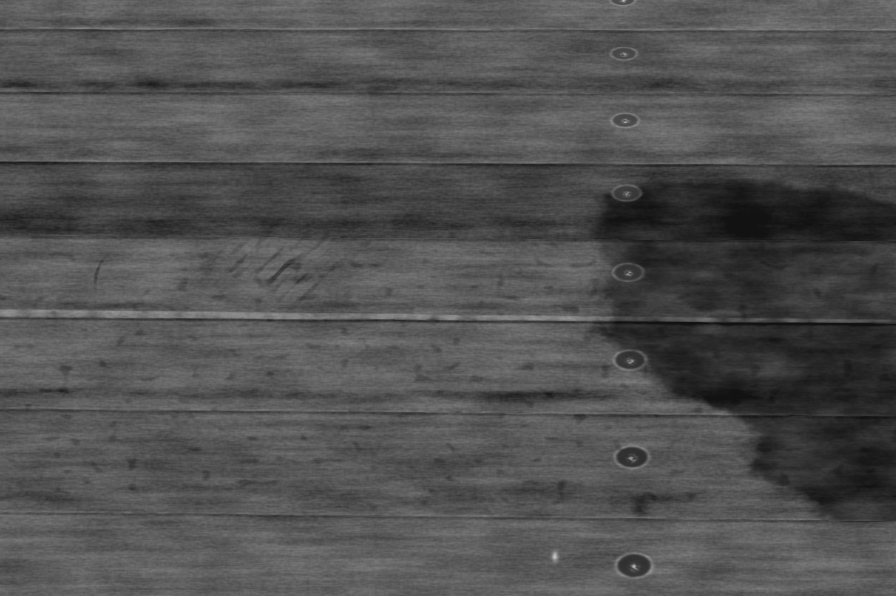
Write a WebGL 2 fragment shader that draws this texture.

```glsl
#version 300 es
precision highp float;
// Weathered grey boards with a column of screws and a dark damp stain at the right.
uniform vec2 u_resolution;
out vec4 fragColor;

// Lengths are in canvas heights, origin at the lower left.
const int SEAMS = 7;
const float SEAM_Y[7] = float[7](0.951, 0.846, 0.729, 0.604, 0.468, 0.314, 0.141);
const float SEAM_GLOW[7] = float[7](0.10, 0.06, 0.07, 0.04, 0.17, 0.08, 0.08);
const float BOARD_TONE[8] = float[8](0.385, 0.350, 0.375, 0.270, 0.375, 0.375, 0.350, 0.370);
const float STAIN_KEEP[8] = float[8](1.0, 1.0, 1.0, 0.47, 0.60, 0.46, 0.50, 1.0);
// Dirt bands: height, half width, depth, share of depth left at the right side
const vec4 BANDS[7] = vec4[7](
  vec4(0.962, 0.007, 0.10, 0.0), vec4(0.858, 0.010, 0.13, 0.8),
  vec4(0.744, 0.012, 0.09, 0.5), vec4(0.626, 0.015, 0.08, 0.8),
  vec4(0.488, 0.007, 0.09, 0.2), vec4(0.340, 0.010, 0.12, 0.9),
  vec4(0.172, 0.020, 0.07, 1.0));
const int SCREWS = 8;
const float SCREW_Y[8] = float[8](1.0, 0.910, 0.798, 0.676, 0.543, 0.396, 0.233, 0.051);
const float PALE_SEAM_WIDTH = 0.013;
const float GRAIN = 0.13;
const float MOTTLE = 0.13;
const vec3 TINT = vec3(1.0);

vec2 gradientAt(vec2 cell) {
  vec3 h = fract(cell.xyx * vec3(0.1031, 0.1030, 0.0973));
  h += dot(h, h.yzx + 33.33);
  float angle = 6.2832 * fract((h.x + h.y) * h.z);
  return vec2(cos(angle), sin(angle));
}

// Gradient noise, roughly -0.7 to 0.7
float noise(vec2 p) {
  vec2 i = floor(p), f = fract(p);
  vec2 u = f * f * f * (f * (f * 6.0 - 15.0) + 10.0);
  vec2 e = vec2(1.0, 0.0);
  float low = mix(dot(gradientAt(i), f), dot(gradientAt(i + e), f - e), u.x);
  float high = mix(dot(gradientAt(i + e.yx), f - e.yx), dot(gradientAt(i + 1.0), f - 1.0), u.x);
  return mix(low, high, u.y);
}

float fbm(vec2 p) {
  float sum = 0.0, amp = 0.6;
  for (int i = 0; i < 4; i++) {
    sum += amp * noise(p);
    p = p * 2.03 + 17.3;
    amp *= 0.55;
  }
  return sum;
}

float blob(vec2 p, vec2 center, vec2 radius) {
  vec2 d = (p - center) / radius;
  return exp(-dot(d, d));
}

float fall(float low, float high, float v) { return 1.0 - smoothstep(low, high, v); }

// Wet patch: arched top, left edge stepping outwards as it goes down
float stainMask(vec2 p) {
  float left = 1.0 + 0.07 * fall(0.375, 0.453, p.y) + 0.18 * fall(0.28, 0.375, p.y)
             + 0.12 * fall(0.13, 0.22, p.y);
  float top = 0.703 - 0.61 * (p.x - 1.23) * (p.x - 1.23);
  float rough = 0.035 * fbm(p * vec2(16.0, 24.0));
  return smoothstep(-0.015, 0.035, p.x - left + rough * 1.6)
       * smoothstep(-0.008, 0.012, top - p.y + rough * 0.5);
}

void main() {
  vec2 p = gl_FragCoord.xy / u_resolution.y;
  float px = 1.0 / u_resolution.y;
  float across = clamp(p.x / 1.5, 0.0, 1.0);

  // Boards and the lines between them
  float tone = BOARD_TONE[0], keep = STAIN_KEEP[0], board = 0.0, line = 0.0;
  for (int i = 0; i < SEAMS; i++) {
    float y = SEAM_Y[i] - p.x * mix(0.012, 0.001, SEAM_Y[i]) + 0.0012 * noise(vec2(p.x * 7.0, float(i)));
    float d = p.y - y;
    float below = smoothstep(-px, px, -d);
    tone = mix(tone, BOARD_TONE[i + 1], below);
    keep = mix(keep, STAIN_KEEP[i + 1], below);
    board += step(d, 0.0);
    float width = i == 4 ? PALE_SEAM_WIDTH * mix(1.0, 0.45, across) : 0.003;
    float wear = 0.75 + 0.9 * noise(vec2(p.x * 35.0, float(i) * 5.0));
    line += SEAM_GLOW[i] * wear * smoothstep(-px, px, d) * fall(width - px, width + px, d);
    line -= (i == 4 ? 0.16 : 0.09) * exp(-pow((d + 0.002) / 0.0028, 2.0));
  }

  // Wood grain, broad mottling and dark specks
  vec2 q = p + vec2(board * 3.7, board * 5.3);
  float streaks = fbm(q * vec2(5.0, 75.0));
  float mottle = fbm(q * vec2(7.0, 16.0));
  float fine = noise(q * vec2(95.0, 270.0)) + 0.6 * noise(q * vec2(210.0, 190.0));
  tone += GRAIN * streaks + MOTTLE * mottle + 0.05 * fine;
  float dirty = smoothstep(0.65, 0.55, p.y) * smoothstep(0.10, 0.2, p.y);
  tone -= 0.09 * dirty * smoothstep(0.25, 0.55, noise(q * vec2(32.0, 55.0)));

  // Dirt gathered along the boards
  for (int i = 0; i < 7; i++) {
    vec4 b = BANDS[i];
    float d = (p.y - b.x + p.x * 0.006 * (1.0 - b.x)) / b.y;
    float patchy = clamp(0.8 + 1.5 * fbm(vec2(p.x * 14.0, p.y * 50.0)), 0.1, 1.6);
    tone -= b.z * patchy * mix(1.0, b.w, across) * exp(-d * d);
  }
  tone -= 0.13 * blob(p, vec2(0.89, 0.336), vec2(0.09, 0.010));
  tone -= 0.16 * blob(p, vec2(1.073, 0.147), vec2(0.014, 0.016));
  tone += 0.08 * blob(p, vec2(0.18, 0.705), vec2(0.05, 0.025));

  // Slanted scratches and one curved scrape
  vec2 slant = vec2(p.x + p.y, p.y - p.x) * 0.7071;
  float scratch = smoothstep(0.05, 0.4, noise(slant * vec2(18.0, 85.0)));
  tone -= 0.15 * scratch * blob(p, vec2(0.47, 0.547), vec2(0.10, 0.05));
  float arc = abs(length(p - vec2(0.225, 0.525)) - 0.065);
  tone -= 0.11 * fall(0.001, 0.004, arc) * blob(p, vec2(0.165, 0.545), vec2(0.022, 0.025));

  // Damp stain, darkest near the screws
  float stain = stainMask(p) * keep;
  float wet = stainMask(p);
  float core = blob(p, vec2(1.11, 0.54), vec2(0.10, 0.045));
  float damp = clamp(keep + 0.45 * mottle - 0.2 * core, 0.25, 1.0);
  tone = mix(tone, tone * damp, wet * step(keep, 0.99)) + line * mix(1.0, 0.6, stain);

  // Screws: dark dish, lit rim, bright glint
  for (int i = 0; i < SCREWS; i++) {
    float y = SCREW_Y[i];
    vec2 radius = mix(vec2(0.032, 0.022), vec2(0.022, 0.010), y);
    vec2 d = (p - vec2(1.065 - 0.02 * y, y)) / radius;
    float r = length(d), soft = 1.5 * px / radius.y;
    float dish = fall(0.9 - soft, 0.9 + soft, r);
    tone = mix(tone, mix(0.15, 0.27, smoothstep(0.2, 0.9, y)), 0.8 * dish);
    float rim = exp(-pow((r - 0.95) / 0.13, 2.0));
    tone += rim * (0.13 + 0.07 * noise(d * 3.0 + y * 40.0));
    float glint = blob(d, vec2(0.02, -0.12), vec2(0.22, 0.28));
    tone += glint * (0.30 + 0.5 * noise(d * 5.0 + y * 90.0));
  }

  // Small pale chip
  tone += 0.4 * blob(p, vec2(0.931, 0.066), vec2(0.005, 0.008));

  fragColor = vec4(TINT * clamp(tone, 0.07, 0.8), 1.0);
}
```
